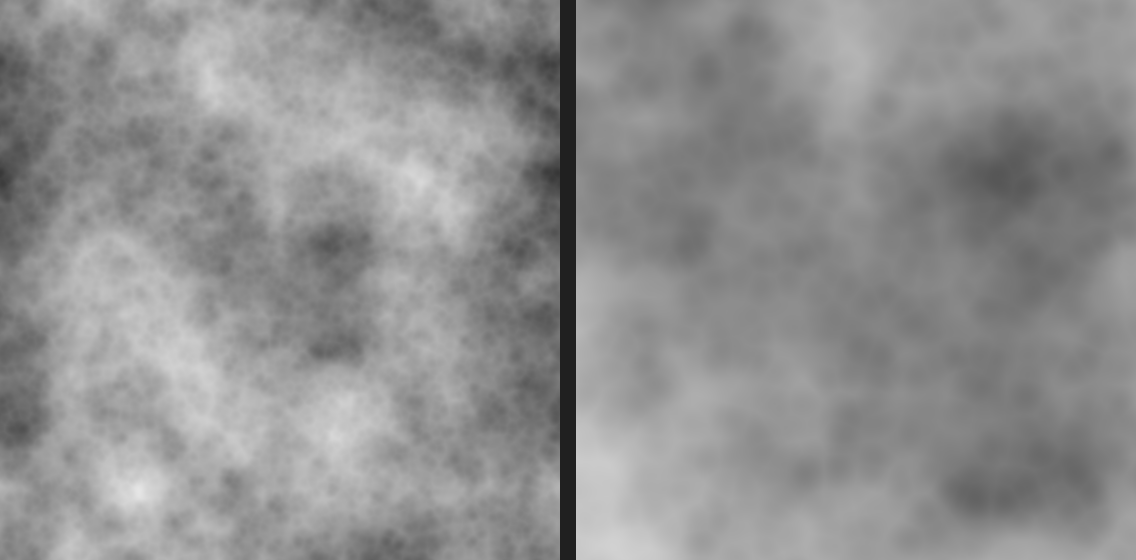
Left, the full canvas; right, a detail of the centre.
A WebGL 2 fragment shader for this texture:

```glsl
#version 300 es
precision highp float;
// Seamless grey cloud texture: layered value noise mottled with soft round spots.

uniform vec2 u_resolution;
out vec4 fragColor;

const int   CLOUD_CELLS   = 4;      // coarsest cloud cells across the canvas
const int   CLOUD_OCTAVES = 5;
const float CLOUD_GAIN    = 0.55;
const float CLOUD_SPREAD  = 0.289;  // standard deviation of the coarsest layer
const int   SPOT_CELLS    = 16;     // coarsest spot cells across the canvas
const int   SPOT_OCTAVES  = 3;
const float SPOT_GAIN     = 0.65;
const float SPOT_MEAN     = 0.58;
const vec2  SPOT_DEPTH    = vec2(0.15, 1.0); // faintest and strongest spot
const float MEAN_GREY     = 0.577;
const float CLOUD_CONTRAST = 0.86;
const float SPOT_CONTRAST  = 0.20;
const vec2  SPOT_FADE      = vec2(1.4, 0.6); // spot strength in dark and light cloud
const uint  SEED           = 11u;

// Two random values in 0..1 per lattice cell, repeating every period cells.
vec2 hash(ivec2 cell, int period, uint layer) {
    uvec2 v = uvec2((cell + period) % period);
    v += uvec2(layer * 131u + SEED, layer * 57u + SEED * 7u);
    v = v * 1664525u + 1013904u;
    v.x += v.y * 1664525u;
    v.y += v.x * 1664525u;
    v ^= v >> 16u;
    v.x += v.y * 1664525u;
    v.y += v.x * 1664525u;
    v ^= v >> 16u;
    return vec2(v & 0xffffu) / 65535.0;
}

float valueNoise(vec2 p, int period, uint layer) {
    ivec2 cell = ivec2(floor(p));
    vec2 w = smoothstep(0.0, 1.0, fract(p));
    float a = hash(cell, period, layer).x;
    float b = hash(cell + ivec2(1, 0), period, layer).x;
    float c = hash(cell + ivec2(0, 1), period, layer).x;
    float d = hash(cell + ivec2(1, 1), period, layer).x;
    return mix(mix(a, b, w.x), mix(c, d, w.x), w.y);
}

// Mean and standard deviation of one layer's lattice values.
vec2 latticeStats(int period, uint layer) {
    vec2 sum = vec2(0.0);
    for (int y = 0; y < period; y++) {
        for (int x = 0; x < period; x++) {
            float h = hash(ivec2(x, y), period, layer).x;
            sum += vec2(h, h * h);
        }
    }
    sum /= float(period * period);
    return vec2(sum.x, sqrt(max(sum.y - sum.x * sum.x, 0.001)));
}

// Fractal sum, with the coarsest layer balanced to a fixed mean and spread.
float clouds(vec2 uv) {
    float total = 0.0, weight = 0.0, amplitude = 1.0;
    int period = CLOUD_CELLS;
    vec2 stats = latticeStats(CLOUD_CELLS, 0u);
    for (int i = 0; i < CLOUD_OCTAVES; i++) {
        float n = valueNoise(uv * float(period), period, uint(i)) - 0.5;
        if (i == 0) n = (n + 0.5 - stats.x) * CLOUD_SPREAD / stats.y;
        total += amplitude * n;
        weight += amplitude;
        amplitude *= CLOUD_GAIN;
        period *= 2;
    }
    return 0.5 + total / weight;
}

// Scattered round dips of random depth; the deepest one wins at each place.
float roundSpots(vec2 p, int period, uint layer) {
    ivec2 cell = ivec2(floor(p));
    vec2 f = fract(p);
    float deepest = 0.0;
    for (int y = -1; y <= 1; y++) {
        for (int x = -1; x <= 1; x++) {
            ivec2 offset = ivec2(x, y);
            vec2 toCentre = vec2(offset) + hash(cell + offset, period, layer) - f;
            float chance = hash(cell + offset, period, layer + 40u).x;
            float depth = mix(SPOT_DEPTH.x, SPOT_DEPTH.y, chance);
            deepest = max(deepest, depth * (1.0 - smoothstep(0.0, 1.0, length(toCentre))));
        }
    }
    return 1.0 - deepest;
}

float spots(vec2 uv) {
    float total = 0.0, weight = 0.0, amplitude = 1.0;
    int period = SPOT_CELLS;
    for (int i = 0; i < SPOT_OCTAVES; i++) {
        total += amplitude * roundSpots(uv * float(period), period, uint(20 + i));
        weight += amplitude;
        amplitude *= SPOT_GAIN;
        period *= 2;
    }
    return total / weight;
}

void main() {
    vec2 uv = gl_FragCoord.xy / u_resolution;
    float cloud = clouds(uv);
    float spotStrength = SPOT_CONTRAST * mix(SPOT_FADE.x, SPOT_FADE.y, cloud);
    float grey = MEAN_GREY + CLOUD_CONTRAST * (cloud - 0.5)
               + spotStrength * (spots(uv) - SPOT_MEAN);
    fragColor = vec4(vec3(clamp(grey, 0.0, 1.0)), 1.0);
}
```
